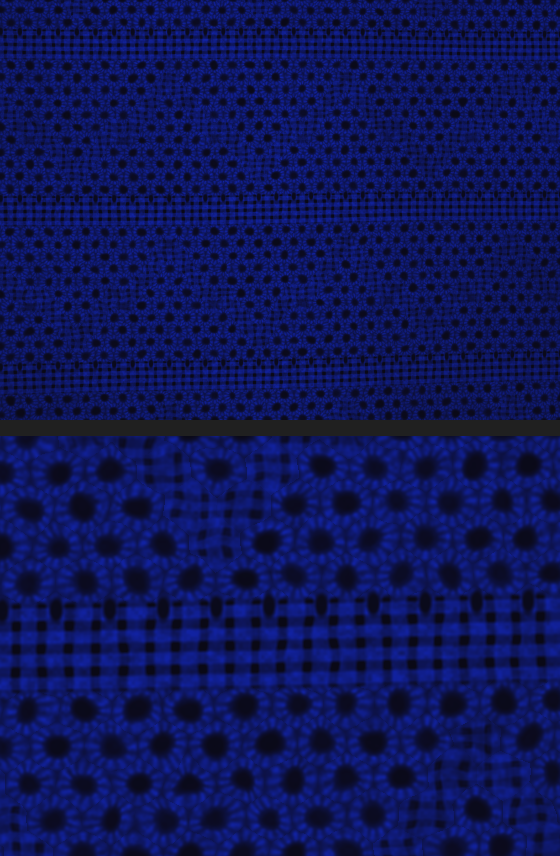
Top: the whole. Bottom: its middle third, enlarged.
Give the GLSL for this texture, as a WebGL 2 fragment shader.

```glsl
#version 300 es
precision highp float;

uniform vec2 u_resolution;
out vec4 outColor;

const float TAU = 6.2831853;
const float BAND_SHARE = 0.184;   // part of a repeat taken by the ribbed band
const float HOLE_ROWS = 11.0;     // lace rows between two bands
const float HOLES_PER_WAVE = 10.0;
const float ROW_ASPECT = 0.714;   // row height over hole pitch
const vec3 SHADOW_BLUE = vec3(0.04, 0.035, 0.085);
const vec3 YARN_BLUE = vec3(0.065, 0.124, 0.58);

float hash(vec2 cell) {
    uvec2 k = uvec2(ivec2(floor(cell)) + 4096);
    uint h = k.x * 1597334677u ^ k.y * 3812015801u;
    h = (h ^ (h >> 15)) * 2246822519u;
    h ^= h >> 13;
    return float(h & 65535u) / 65535.0;
}

float noise(vec2 p) {
    vec2 i = floor(p);
    vec2 f = p - i;
    f = f * f * (3.0 - 2.0 * f);
    float low = mix(hash(i), hash(i + vec2(1, 0)), f.x);
    float high = mix(hash(i + vec2(0, 1)), hash(i + vec2(1, 1)), f.x);
    return mix(low, high, f.y);
}

// Repeat coordinates of the draped cloth: x in waves, y in bands downward
vec2 drape(vec2 p) {
    float x = p.x - 0.403;
    float down = 1.0 - p.y + 0.002 * sin(p.x * 6.0 + p.y * 4.0);
    float waves = x * (2.31 + 0.17 * x);
    float bands = (down - 0.066 - 0.005 * p.x) / (0.401 - 0.0145 * p.x);
    return vec2(waves, bands);
}

// Nearest hole centre in a staggered lattice
vec2 nearestHole(vec2 q) {
    vec2 best = vec2(1e3);
    float bestDist = 1e3;
    for (int k = 0; k < 2; k++) {
        float row = floor(q.y - 0.5) + float(k);
        float shift = 0.5 * mod(row, 2.0);
        vec2 centre = vec2(floor(q.x - shift) + 0.5 + shift, row + 0.5);
        float d = length((q - centre) * vec2(1.0, ROW_ASPECT));
        if (d < bestDist) {
            bestDist = d;
            best = centre;
        }
    }
    return best;
}

// Ring of beaded yarn around one hole
float lace(vec2 offset, float size, float depth) {
    float r = length(offset);
    float angle = atan(offset.y, offset.x);
    float strand = 1.0 - smoothstep(0.04, 0.17, abs(r - 0.36));
    float beads = 0.5 + 0.5 * cos(angle * 12.0);
    float yarn = 0.38 + strand * (0.16 + 0.3 * beads);
    return mix(depth, yarn, smoothstep(size - 0.1, size + 0.1, r));
}

// Upright stitches: dark slots cut by bright courses
float ribs(vec2 stitch, float seam) {
    float slot = 1.0 - smoothstep(0.07, 0.27, abs(fract(stitch.x) - 0.5));
    float course = 0.5 + 0.5 * cos(TAU * stitch.y);
    float bar = smoothstep(0.05, 0.75, course);
    return 0.84 - 0.56 * slot * mix(1.0, 0.55, bar) - seam * (1.0 - bar);
}

// Zigzag height in lace rows
float zigzag(float waves) {
    return 1.8 + 6.6 * 2.0 * abs(fract(waves + 0.5) - 0.5);
}

float knit(vec2 cloth, vec2 wobble) {
    float column = cloth.x * HOLES_PER_WAVE;
    float across = column + wobble.x;
    float fromBand = fract(cloth.y + 0.3) - 0.3;
    float belowBand = fract(cloth.y - 0.092) + 0.092;
    float repeatId = floor(cloth.y - 0.092);

    // Lace field, with solid stitches where the zigzag passes
    float row = (belowBand - BAND_SHARE) / (1.0 - BAND_SHARE) * HOLE_ROWS;
    vec2 q = vec2(across, row + wobble.y);
    vec2 centre = nearestHole(q);
    float seed = hash(centre + vec2(0.25, 40.0 * repeatId));
    vec2 offset = (q - centre) * vec2(1.0, ROW_ASPECT);
    float tone = lace(offset, 0.175 + 0.045 * seed, 0.02 + 0.1 * (1.0 - seed));
    float path = abs(centre.y - 0.5 - zigzag(centre.x / HOLES_PER_WAVE));
    float solid = 1.0 - smoothstep(0.7, 1.2, path);
    float plain = ribs(vec2(q.x * 2.0, q.y * 2.0), 0.22) - 0.12 * seed;
    tone = mix(tone, plain, solid * 0.8);

    // Ribbed band, its courses pressed into dark lines
    float b = fromBand / BAND_SHARE + 0.04 * wobble.y;
    float inBand = smoothstep(-0.02, 0.07, b) * (1.0 - smoothstep(0.95, 1.05, b));
    float stitches = (column + 0.45 * wobble.x) * 2.0;
    float band = ribs(vec2(stitches, b * 4.0 - 0.6), 0.36);
    tone = mix(tone, band, inBand);

    // Tall eyelets along the upper edge of the band
    float fromEyelet = fract(column + 0.5) - 0.5;
    vec2 eyelet = vec2(fromEyelet, (b - 0.1) * 1.75) / vec2(0.14, 0.28);
    return mix(0.04, tone, smoothstep(0.5, 1.2, length(eyelet)));
}

void main() {
    vec2 p = gl_FragCoord.xy / u_resolution.y;
    vec2 wobble = vec2(noise(p * 55.0), noise(p * 55.0 + 71.0)) - 0.5;
    float tone = knit(drape(p), wobble * vec2(0.17, 0.2));

    // Fuzzy fibres and uneven light
    float fibre = noise(p * 190.0) * 0.65 + noise(p * 340.0) * 0.35;
    tone *= 0.68 + 0.64 * fibre;
    vec2 fromGlow = (p - vec2(0.58, 0.62)) * vec2(0.9, 1.0);
    float light = 1.1 - 0.4 * dot(fromGlow, fromGlow) + 0.14 * (noise(p * 3.0) - 0.5);
    outColor = vec4(mix(SHADOW_BLUE, YARN_BLUE, clamp(tone * light, 0.0, 1.1)), 1.0);
}
```
